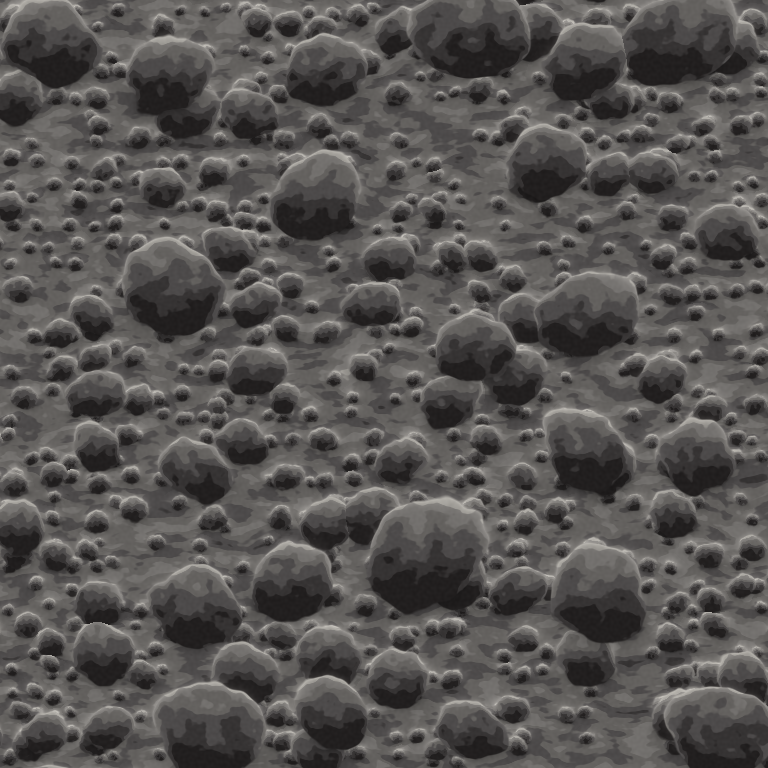
Reproduce this texture procedurally as a three.js fragment shader.

```glsl
varying vec2 vUv;

const float EDGE = 0.0016;
const vec3 WARM_LIGHT = vec3(1.0, 0.985, 0.955);

float hash(vec2 p, float seed) {
  return fract(sin(dot(p, vec2(127.1, 311.7)) + seed * 74.7) * 43758.545);
}

vec2 gradient(vec2 cell) {
  float angle = 6.2832 * hash(cell, 0.5);
  return vec2(cos(angle), sin(angle));
}

float gradientNoise(vec2 p) {
  vec2 i = floor(p);
  vec2 f = fract(p);
  vec2 u = f * f * f * (f * (f * 6.0 - 15.0) + 10.0);
  vec2 e = vec2(1.0, 0.0);
  float low = mix(dot(gradient(i), f), dot(gradient(i + e.xy), f - e.xy), u.x);
  float high = mix(dot(gradient(i + e.yx), f - e.yx), dot(gradient(i + e.xx), f - e.xx), u.x);
  return mix(low, high, u.y);
}

float fbm(vec2 p) {
  float sum = 0.0;
  float amplitude = 1.0;
  for (int i = 0; i < 3; i++) {
    sum += amplitude * gradientNoise(p);
    p = p * 2.03 + 17.3;
    amplitude *= 0.5;
  }
  return sum;
}

float toneStep(float threshold, float tone) {
  return smoothstep(threshold - 0.014, threshold + 0.014, tone);
}

// Flat tones with softly blended borders
vec3 toneRamp(float tone) {
  vec3 color = vec3(0.13, 0.12, 0.12);
  color = mix(color, vec3(0.21, 0.20, 0.20), toneStep(0.17, tone));
  color = mix(color, vec3(0.30, 0.29, 0.29), toneStep(0.25, tone));
  color = mix(color, vec3(0.39, 0.38, 0.37), toneStep(0.34, tone));
  color = mix(color, vec3(0.45, 0.44, 0.43), toneStep(0.42, tone));
  return mix(color, vec3(0.57, 0.56, 0.54), toneStep(0.53, tone));
}

// Streaky, mottled soil
vec3 groundColor(vec2 p) {
  vec2 warped = p + 0.012 * gradientNoise(p * 14.0);
  float streaks = fbm(warped * vec2(21.0, 46.0));
  float patches = gradientNoise(p * 6.0 + 3.7);
  return toneRamp(0.365 + 0.19 * streaks + 0.06 * patches);
}

// Lit from above, dark underneath, with a paler border
vec3 stoneColor(vec2 local, float depth, vec2 p, float radius) {
  float mottling = 0.10 * gradientNoise(local * 2.3 + p * 9.0)
                 + 0.10 * fbm(p * vec2(34.0, 42.0));
  float border = 0.11 * (1.0 - smoothstep(0.0, 0.006 + 0.08 * radius, depth));
  return toneRamp(0.245 + 0.26 * local.y + mottling + border);
}

// One layer of scattered stones; sizes are fractions of a cell
vec3 addStones(vec3 below, vec2 p, float grid, float share, vec2 sizes, float seed) {
  vec2 home = floor(p * grid);
  vec2 local = vec2(0.0);
  float nearest = 9.0;
  float radius = 1.0;
  for (int y = -1; y <= 1; y++) {
    for (int x = -1; x <= 1; x++) {
      vec2 cell = home + vec2(float(x), float(y));
      if (hash(cell, seed) > share) continue;
      vec2 jitter = vec2(hash(cell, seed + 1.0), hash(cell, seed + 2.0)) - 0.5;
      float pick = hash(cell, seed + 3.0);
      float size = mix(sizes.x, sizes.y, pick) / grid;
      vec2 q = (p - (cell + 0.5 + 0.5 * jitter) / grid) / size;
      float tilt = 0.5 * (hash(cell, seed + 4.0) - 0.5);
      float flatness = mix(1.0, 1.28, hash(cell, seed + 5.0));
      vec2 shape = vec2(q.x, (q.y + tilt * q.x) * flatness);
      float wobble = 0.24 * gradientNoise(q * 1.2 + 31.0 * pick)
                   + 0.07 * gradientNoise(q * 3.1 + 47.0 * pick);
      float dist = (length(shape) - 1.0 + wobble) * size;
      if (dist < nearest) {
        nearest = dist;
        local = q;
        radius = size;
      }
    }
  }
  float outside = max(nearest, 0.0);
  float shadow = exp(-outside / (0.1 * radius + 0.002)) * smoothstep(0.1, -0.8, local.y);
  float inside = 1.0 - smoothstep(-EDGE, EDGE, nearest);
  float rim = exp(-abs(nearest + 0.001) / 0.0042) * smoothstep(-0.7, 0.7, local.y);
  vec3 color = below * (1.0 - 0.22 * shadow);
  color = mix(color, stoneColor(local, -nearest, p, radius), inside);
  return color + 0.14 * rim * WARM_LIGHT;
}

void main() {
  vec2 p = vUv;
  vec3 color = groundColor(p);
  color = addStones(color, p, 36.0, 0.42, vec2(0.26, 0.44), 11.0);
  color = addStones(color, p, 20.0, 0.48, vec2(0.25, 0.44), 23.0);
  color = addStones(color, p, 11.0, 0.42, vec2(0.32, 0.48), 37.0);
  color = addStones(color, p, 6.0, 0.60, vec2(0.28, 0.47), 53.0);

  // Fine surface grain
  color += 0.022 * gradientNoise(p * 190.0);
  gl_FragColor = vec4(clamp(color, 0.0, 1.0), 1.0);
}
```
